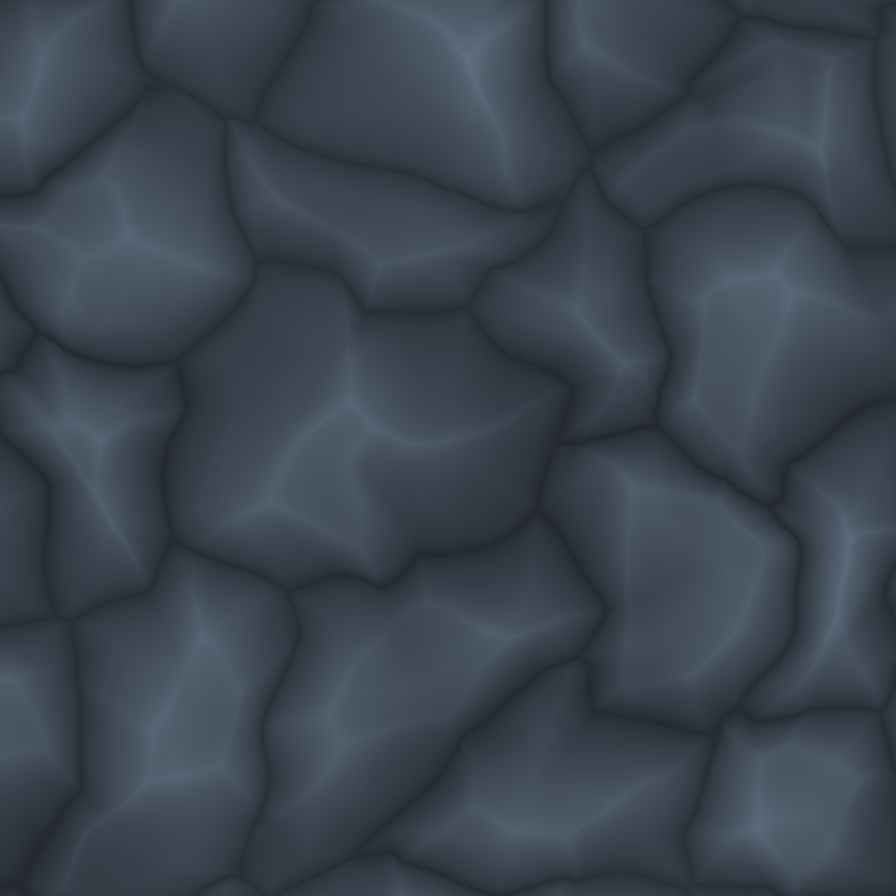
This texture is drawn by a Shadertoy shader. Its source:

```glsl
// Slate-blue rock relief: jittered cells hold faceted mounds, each the minimum of
// several bent slopes and a tilted top. Gaps between the lowest slopes give glowing
// ridges, and gaps between neighbouring mounds give dark creases.

const float CELLS_ACROSS = 3.7;
const int SLOPES = 5;
const float TAU = 6.2831853;
const vec3 SHADOW_SLATE = vec3(0.140, 0.163, 0.190);
const vec3 RIDGE_BLUE = vec3(0.420, 0.488, 0.560);

vec3 hash3(vec3 p) {
    p = fract(p * vec3(0.1031, 0.1030, 0.0973));
    p += dot(p, p.yxz + 33.33);
    return fract((p.xxy + p.yxx) * p.zyx);
}

float valueNoise(vec2 p, float seed) {
    vec2 cell = floor(p), f = fract(p);
    f = f * f * f * (f * (f * 6.0 - 15.0) + 10.0);
    vec3 base = vec3(cell + 50.0, seed);
    float low = mix(hash3(base).x, hash3(base + vec3(1, 0, 0)).x, f.x);
    float high = mix(hash3(base + vec3(0, 1, 0)).x, hash3(base + vec3(1, 1, 0)).x, f.x);
    return mix(low, high, f.y) - 0.5;
}

vec2 warp(vec2 p, float scale, float amount, float seed) {
    return p + amount * vec2(valueNoise(p * scale, seed), valueNoise(p * scale, seed + 7.0));
}

// Height of one slope; the last index is the gently tilted top.
float slopeHeight(vec2 q, vec3 cellKey, vec3 traits, int index) {
    vec3 r = hash3(cellKey + vec3(0.0, 0.0, float(index) + 3.0));
    if (index == SLOPES) {
        return mix(0.28, 0.72, traits.y) + dot(q, r.xy - 0.5) * 0.45;
    }
    float angle = (float(index) + 0.75 * r.x + traits.x) * TAU / float(SLOPES);
    vec2 dir = vec2(cos(angle), sin(angle));
    float across = dot(q, vec2(-dir.y, dir.x));
    float bend = mix(-0.12, 0.32, r.z);
    float reach = mix(0.5, 0.85, r.y) + 0.3 * (traits.z - 0.5);
    return reach - dot(q, dir) - bend * across * across;
}

float moundHeight(vec2 q, vec3 cellKey, vec3 traits) {
    float height = 1e3;
    for (int i = 0; i <= SLOPES; i++) {
        height = min(height, slopeHeight(q, cellKey, traits, i));
    }
    return height;
}

// Returns thin ridge, wide glow, top coverage and distance to the crease.
vec4 rockLayer(vec2 p, float seed) {
    vec2 home = floor(p), bestOffset = vec2(0.0);
    vec3 bestKey = vec3(0.0), bestTraits = vec3(0.0);
    float best = -1e3, second = -1e3;
    for (int y = -2; y <= 2; y++) {
        for (int x = -2; x <= 2; x++) {
            vec2 cell = home + vec2(x, y);
            vec3 key = vec3(cell + 40.0, seed);
            vec3 traits = hash3(key + vec3(0.0, 0.0, 1.0));
            vec2 q = p - cell - 0.1 - 0.8 * hash3(key).xy;
            float height = moundHeight(q, key, traits);
            second = max(second, min(best, height));
            if (height > best) {
                best = height;
                bestOffset = q;
                bestKey = key;
                bestTraits = traits;
            }
        }
    }
    float thin = -1.0, glow = -1.0, top = 0.0;
    for (int i = 0; i <= SLOPES; i++) {
        float gap = slopeHeight(bestOffset, bestKey, bestTraits, i) - best;
        thin += exp(-gap / 0.028);
        glow += exp(-gap / 0.19);
        if (i == SLOPES) top = exp(-gap / 0.12);
    }
    float strength = mix(0.5, 1.15, hash3(bestKey + vec3(0.0, 0.0, 2.0)).x);
    return vec4(vec2(thin, glow) * strength, top, 0.5 * (best - second));
}

// Ridge light fades out toward the crease at the foot of a mound.
float ridgeLight(vec4 rock) {
    float fade = 1.0 - exp(-rock.w / 0.2);
    float halo = 1.0 - exp(-1.2 * rock.y);
    float line = 1.0 - exp(-rock.x);
    return fade * (0.46 * halo + 0.20 * line + 0.07 * rock.z);
}

float creaseShade(float d) {
    return 0.11 * exp(-d / 0.16) + 0.10 * exp(-d / 0.022);
}

void mainImage(out vec4 fragColor, in vec2 fragCoord) {
    vec2 uv = fragCoord / iResolution.y;
    vec2 p = warp(uv * CELLS_ACROSS, 1.6, 0.30, 11.0);
    p = warp(p, 5.0, 0.045, 23.0);

    // Main mounds, then a fainter set of worn facets over them
    vec4 mounds = rockLayer(p, 5.0);
    vec4 worn = rockLayer(p * 0.9 + 13.4, 61.0);
    float wornFade = 1.0 - exp(-mounds.w / 0.15);

    float tone = 0.23 + ridgeLight(mounds) - creaseShade(mounds.w);
    tone += 0.24 * wornFade * ridgeLight(worn);

    // Broad stains and faint mottling
    tone += 0.12 * valueNoise(uv * 4.0, 31.0) + 0.015 * valueNoise(uv * 40.0, 37.0);

    fragColor = vec4(mix(SHADOW_SLATE, RIDGE_BLUE, clamp(tone, 0.0, 1.0)), 1.0);
}
```
